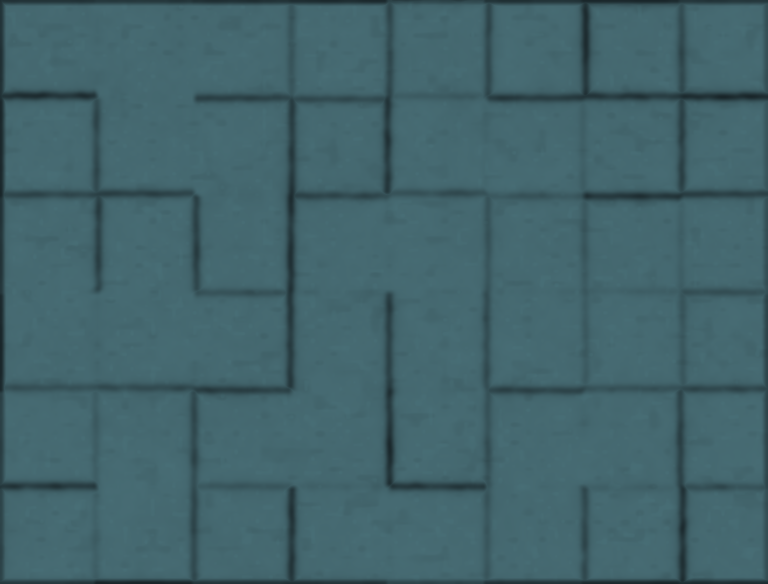
This texture is drawn by a WebGL 1 fragment shader. Its source:

```glsl
precision highp float;
// Worn teal panels on a square grid, parted by soft dark seams.
// Each grid edge gets a hashed depth, so many seams fade or vanish and cells
// merge into larger panels; layered value noise adds stains and flecks.

uniform vec2 u_resolution;

const float ROWS = 6.0;
const vec3 PANEL = vec3(0.273, 0.414, 0.444);
const vec3 SEAM = vec3(0.075, 0.112, 0.125);
const vec3 FLECK = vec3(0.295, 0.460, 0.490);

float hash(vec2 p) {
  return fract(sin(dot(p, vec2(127.1, 311.7))) * 43758.5453);
}

float noise(vec2 p) {
  vec2 cell = floor(p);
  vec2 f = fract(p);
  f = f * f * (3.0 - 2.0 * f);
  float low = mix(hash(cell), hash(cell + vec2(1.0, 0.0)), f.x);
  float high = mix(hash(cell + vec2(0.0, 1.0)), hash(cell + vec2(1.0)), f.x);
  return mix(low, high, f.y);
}

// Depth of one grid edge: about a quarter are missing, the rest vary evenly.
float edgeDepth(vec2 id, float seed) {
  float chance = hash(id + seed);
  return 0.76 * max(chance - 0.23, 0.0) / 0.77;
}

// Narrow core with a wider, fainter skirt.
float seamProfile(float offset) {
  float core = exp(-offset * offset / 0.0019);
  float skirt = exp(-offset * offset / 0.008);
  return 0.82 * core + 0.18 * skirt;
}

// Soft seam near the closest grid line; ends blend where two edges meet.
float seam(float across, float along, float seed) {
  float line = floor(across + 0.5);
  float joint = floor(along + 0.5);
  vec2 before = vec2(line, joint - 1.0);
  vec2 after = vec2(line, joint);
  float blend = smoothstep(-0.04, 0.04, along - joint);
  float depth = mix(edgeDepth(before, seed), edgeDepth(after, seed), blend);
  float shift = 0.04 * (mix(hash(before + seed + 5.0), hash(after + seed + 5.0), blend) - 0.5);
  float wobble = 0.010 * (noise(vec2(along * 11.0, line * 7.0 + seed)) - 0.5);
  float wear = 0.85 + 0.3 * noise(vec2(along * 7.0, line * 5.0 + seed + 30.0));
  return depth * wear * seamProfile(across - line + shift + wobble);
}

// Dark rim along one border, with a hashed depth for each cell it passes.
float rim(float inset, float along, float seed) {
  float cell = floor(along);
  float blend = smoothstep(0.95, 1.0, fract(along));
  float chance = mix(hash(vec2(cell, seed)), hash(vec2(cell + 1.0, seed)), blend);
  return (0.42 + 0.45 * chance) * (1.0 - smoothstep(0.005, 0.075, inset));
}

vec3 panelSurface(vec2 p) {
  float broad = noise(p * 1.7 + 19.0) - 0.5;
  float mottle = noise(p * 9.0) + 0.5 * noise(p * 19.0 + 8.0) - 0.75;
  float stain = smoothstep(0.66, 0.98, noise(p * vec2(7.0, 11.0) + 41.0));
  float fleck = smoothstep(0.72, 0.98, noise(p * 14.0 + 73.0));
  vec3 color = PANEL * (1.0 + 0.025 * broad + 0.025 * mottle - 0.055 * stain);
  return mix(color, FLECK, 0.3 * fleck);
}

void main() {
  vec2 p = gl_FragCoord.xy * ROWS / u_resolution.y;
  vec2 size = u_resolution * ROWS / u_resolution.y;

  float upright = seam(p.x, p.y, 12.0);
  float level = seam(p.y, p.x, 47.0);
  float sides = max(rim(p.x, p.y, 2.0), 0.6 * rim(size.x - p.x, p.y, 4.0));
  float ends = max(rim(p.y, p.x, 6.0), rim(size.y - p.y, p.x, 8.0));
  float dark = max(max(upright, level), max(sides, ends));

  // Faint smudges gather around the grid lines.
  vec2 nearLine = abs(fract(p + 0.5) - 0.5);
  float halo = exp(-9.0 * min(nearLine.x, nearLine.y));
  float smudge = 0.06 * halo * smoothstep(0.45, 0.9, noise(p * 5.0 + 90.0));

  vec3 color = mix(panelSurface(p), SEAM, clamp(dark + smudge, 0.0, 0.88));
  gl_FragColor = vec4(color, 1.0);
}
```
